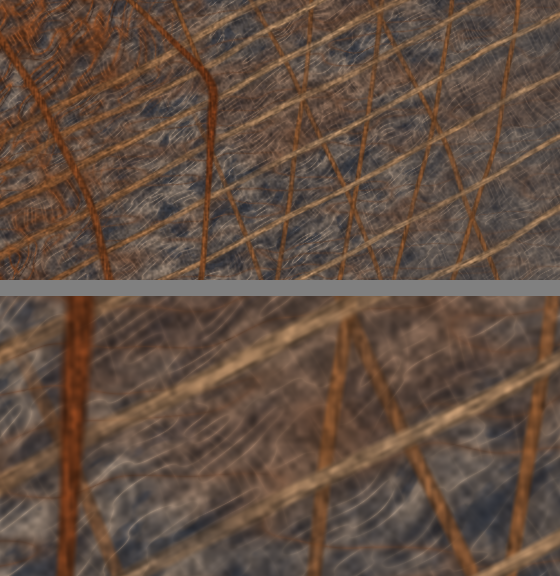
Top, the full canvas; bottom, a detail of the centre.
A WebGL 2 fragment shader for this texture:

```glsl
#version 300 es
precision highp float;
// Draws a translucent fibrous membrane crossed by tan and rust-coloured veins.

uniform vec2 u_resolution;
out vec4 fragColor;

// Colours
const vec3 DEEP = vec3(0.17, 0.17, 0.19);
const vec3 HAZE = vec3(0.46, 0.41, 0.37);
const vec3 GLINT = vec3(0.64, 0.56, 0.49);
const vec3 BROWN = vec3(0.38, 0.26, 0.19);
const vec3 RUST = vec3(0.47, 0.245, 0.11);
const vec3 SHADOW = vec3(0.16, 0.11, 0.09);
const vec3 POCKET = vec3(0.14, 0.17, 0.22);
const vec3 TAN = vec3(0.55, 0.41, 0.285);
const vec3 PALE = vec3(0.64, 0.53, 0.42);
const vec3 ORANGE = vec3(0.49, 0.30, 0.16);
const vec3 TRUNK = vec3(0.40, 0.19, 0.08);

// Sizes, in canvas heights
const float RIB_SLOPE = 0.52;
const float RIB_WIDTH = 0.0115;
const float THIN_WIDTH = 0.0083;
const float TRUNK_WIDTH = 0.016;
const float WOBBLE = 0.03;
const float FIBRE_FREQ = 78.0;
const float GRAIN_FREQ = 125.0;
const float GRAIN_AMOUNT = 0.30;

float hash(vec2 p) {
  vec3 q = fract(vec3(p.xyx) * 0.1031);
  q += dot(q, q.yzx + 33.33);
  return fract((q.x + q.y) * q.z);
}

float noise(vec2 p) {
  vec2 i = floor(p), f = fract(p);
  f = f * f * (3.0 - 2.0 * f);
  return mix(mix(hash(i), hash(i + vec2(1, 0)), f.x),
             mix(hash(i + vec2(0, 1)), hash(i + vec2(1, 1)), f.x), f.y);
}

float fbm(vec2 p) {
  float sum = 0.0, amp = 0.533;
  for (int i = 0; i < 4; i++) {
    sum += amp * noise(p);
    p = mat2(1.6, 1.2, -1.2, 1.6) * p + 7.3;
    amp *= 0.5;
  }
  return sum;
}

// Rotates p so that x runs along the angle, then scales both axes
vec2 along(vec2 p, float angle, vec2 freq) {
  float c = cos(angle), s = sin(angle);
  return vec2(c * p.x + s * p.y, c * p.y - s * p.x) * freq;
}

float ridge(vec2 p) {
  return 1.0 - abs(2.0 * noise(p) - 1.0);
}

// Lays one streaked vein over the colour
void paintVein(inout vec3 col, float dist, float width, vec3 tint, float grain, float opacity) {
  float d = abs(dist), soft = max(width * 0.45, 1.0 / u_resolution.y);
  float halo = exp(-d * d / (width * width * 5.0));
  float body = 1.0 - smoothstep(width - soft, width + soft, d);
  float core = 1.0 - smoothstep(0.0, width, d);
  col = mix(col, tint * 0.6, halo * 0.25 * opacity);
  col = mix(col, tint * (0.5 + 0.72 * grain + 0.18 * core), body * opacity);
}

void main() {
  vec2 p = gl_FragCoord.xy / u_resolution.y;
  vec2 sway = vec2(noise(p * 4.0), noise(p * 4.0 + 31.0)) - 0.5;
  float rough = 1.0 - smoothstep(0.2, 1.0, p.x + 0.4 * (1.0 - p.y) + sway.x * 0.4);
  float right = smoothstep(1.1, 1.9, p.x + 0.3 * (0.5 - p.y));

  // Hazy ground with short fine fibres in two directions
  vec2 bend = 0.035 * (vec2(noise(p * 11.0), noise(p * 11.0 + 17.0)) - 0.5);
  vec2 bent = p + bend;
  float fibreA = ridge(along(bent, 0.65, vec2(0.27, 1.0) * FIBRE_FREQ));
  float fibreB = ridge(along(bent, 2.1, vec2(0.25, 1.1) * FIBRE_FREQ) + 50.0);
  float fibre = mix(fibreA, fibreB, 0.3 + 0.3 * right);
  float cloud = fbm(along(p, 0.4, vec2(11.0, 21.0)));
  float contrast = mix(1.0, 0.6, right);
  float tone = 0.5 + contrast * (0.85 * fibre + 1.1 * cloud - 0.975);
  vec3 col = mix(DEEP, HAZE, clamp(tone, 0.0, 1.0));
  float pocket = smoothstep(0.54, 0.68, fbm(along(bent, 0.6, vec2(14.0, 25.0)) + 70.0));
  col = mix(col, POCKET, 0.6 * pocket * (1.0 - right));
  col = mix(col, GLINT, 0.6 * contrast * pow(fibreA, 5.0) * smoothstep(0.35, 0.65, cloud));

  // Brown stains and faint sideways vessels
  float stain = fbm(along(p, 0.2, vec2(4.0, 9.0)) + 12.0);
  float stained = smoothstep(0.42, 0.75, stain + 0.2 * (p.y - 0.5));
  col = mix(col, BROWN * (0.6 + 0.7 * fibre), stained * mix(0.5, 0.3, right));
  float vessel = pow(ridge(along(bent, 0.1, vec2(4.5, 24.0)) + 5.0), 7.0);
  col = mix(col, BROWN * (0.75 + 0.4 * fibreB), vessel * mix(0.7, 0.35, right));

  // Wrinkled rusty tissue towards the upper left
  vec2 fold = along(p + sway * 0.14 + bend * 1.1, 1.0, vec2(13.0, 36.0));
  col = mix(col, SHADOW, 0.6 * rough * pow(ridge(fold + vec2(0.15, 0.45)), 3.0));
  col = mix(col, RUST * (0.6 + 0.7 * fibreB), 0.8 * rough * pow(ridge(fold), 3.0));

  // Veins share a gentle wobble and a streaky grain
  vec2 q = p + sway * WOBBLE;
  float fall = 1.0 - q.y;
  float speckle = noise(p * 95.0);
  float ribGrain = mix(noise(along(p, 0.48, vec2(32.0, 180.0))), speckle, 0.35);
  float grain = mix(noise(along(p, 1.6, vec2(30.0, 170.0))), speckle, 0.4);
  float patchy = min(1.0, 0.6 + 0.6 * noise(p * 8.0 + 40.0));

  // Thin veins leaning both ways
  for (float k = 0.0; k < 3.0; k++) {
    float x = 0.48 + 0.42 * k + 0.58 * fall - 0.12 * fall * fall;
    float shown = k < 0.5 ? smoothstep(0.35, 0.5, fall) : 1.0;
    paintVein(col, (q.x - x) * 0.9, THIN_WIDTH, ORANGE, grain, shown * patchy * 0.75);
  }
  for (float k = 0.0; k < 4.0; k++) {
    float x = 1.12 + 0.245 * k - (0.13 + 0.035 * k) * pow(max(fall, 0.0), 1.4);
    paintVein(col, q.x - x, THIN_WIDTH, ORANGE, grain, 0.85 * patchy);
  }

  // Long tan ribs, closer together towards the top
  for (float k = 0.0; k < 8.0; k++) {
    float y = -0.80 + 0.27 * k - 0.012 * k * k + RIB_SLOPE * q.x;
    float width = RIB_WIDTH * (0.7 + 0.4 * hash(vec2(k, 3.0)) + 0.3 * rough);
    vec3 tint = mix(ORANGE, TAN, smoothstep(0.0, 0.9, q.x));
    tint = mix(tint, PALE, 0.5 * noise(p * 6.0 + k) * smoothstep(0.3, 1.2, q.x));
    paintVein(col, (q.y - y) * 0.887, width, tint, ribGrain, (0.95 - 0.2 * rough) * patchy);
  }

  // Dark trunks; the middle one bends where two limbs meet
  float leftTrunk = -0.09 + 0.75 * fall - 0.26 * fall * fall;
  float upperLimb = 0.456 + 1.12 * fall;
  float lowerLimb = 0.765 - 0.05 * fall * fall * fall;
  float blend = clamp(0.5 + (lowerLimb - upperLimb) / 0.16, 0.0, 1.0);
  float midTrunk = mix(lowerLimb, upperLimb, blend) - 0.08 * blend * (1.0 - blend);
  float midWidth = TRUNK_WIDTH * (0.6 + 0.45 * exp(-pow(abs(fall - 0.38) * 6.0, 2.0)));
  vec3 midTint = mix(TRUNK, ORANGE, 0.7 * smoothstep(0.18, 0.4, abs(fall - 0.4)));
  float branch = 1.0 - smoothstep(0.2, 0.28, fall);
  paintVein(col, (q.x - 0.625 - 0.4 * fall) * 0.93, THIN_WIDTH, ORANGE, grain, 0.85 * branch);
  paintVein(col, (q.x - leftTrunk) * 0.87, TRUNK_WIDTH * 0.8, mix(TRUNK, ORANGE, 0.35), grain, 0.9);
  paintVein(col, (q.x - midTrunk) * mix(1.0, 0.67, blend), midWidth, midTint, grain, 0.92);

  // Fine grain over everything
  col *= 1.0 + GRAIN_AMOUNT * contrast * (noise(p * GRAIN_FREQ + 3.0) - 0.5);
  fragColor = vec4(col, 1.0);
}
```
